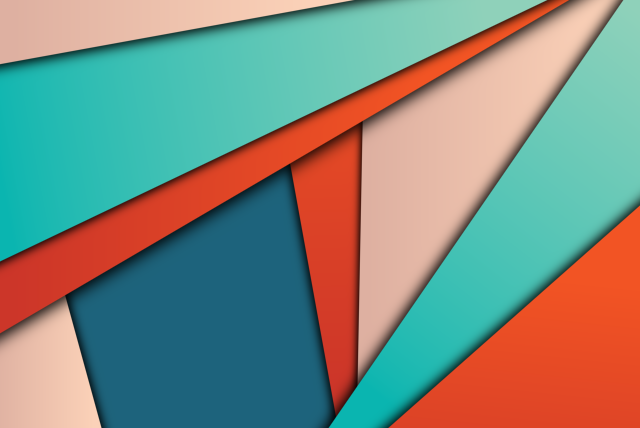
This background is drawn by a Shadertoy shader. Its source:

```glsl
// Overlapping sheets of coloured paper, cut along straight slanted edges.
// Each sheet is a half plane with a linear gradient; sheets are stacked from
// bottom to top and each one drops a soft shadow on those already laid.

const vec3 DEEP_BLUE     = vec3(0.115, 0.39, 0.485);
const vec3 DUSKY_CREAM   = vec3(0.87, 0.69, 0.63);
const vec3 PALE_CREAM    = vec3(0.985, 0.82, 0.72);
const vec3 RED_ORANGE    = vec3(0.80, 0.21, 0.16);
const vec3 BRIGHT_ORANGE = vec3(0.95, 0.33, 0.14);
const vec3 STRONG_TEAL   = vec3(0.04, 0.71, 0.69);
const vec3 PALE_TEAL     = vec3(0.56, 0.82, 0.73);

// Signed distance to the line a-b, positive on its left
float leftOf(vec2 p, vec2 a, vec2 b) {
    vec2 dir = normalize(b - a);
    vec2 q = p - a;
    return dir.x * q.y - dir.y * q.x;
}

// Position along a linear gradient, 0 at a and 1 at b
float ramp(vec2 p, vec2 a, vec2 b) {
    vec2 axis = b - a;
    return clamp(dot(p - a, axis) / dot(axis, axis), 0.0, 1.0);
}

vec3 cream(float t)  { return mix(DUSKY_CREAM, PALE_CREAM, t); }
vec3 orange(float t) { return mix(RED_ORANGE, BRIGHT_ORANGE, t); }
vec3 teal(float t)   { return mix(STRONG_TEAL, PALE_TEAL, pow(t, 0.8)); }

// Lay a sheet (inside where dist > 0) over the base, with its shadow
vec3 laySheet(vec3 base, vec3 paper, float dist, float shadowWidth) {
    float aa = 0.75 / iResolution.y;
    float reach = max(-dist, 0.0) / shadowWidth;
    float shadow = 0.72 * exp(-reach * (0.7 + reach));
    return mix(base * (1.0 - shadow), paper, smoothstep(-aa, aa, dist));
}

void mainImage(out vec4 fragColor, in vec2 fragCoord) {
    vec2 p = fragCoord / iResolution.xy * vec2(1.5, 1.0);
    vec3 col = DEEP_BLUE;

    // Lower sheets: left corner, narrow wedge, central triangle
    col = laySheet(col, cream(ramp(p, vec2(-0.02, 0.0), vec2(0.22, 0.0))),
                   leftOf(p, vec2(0.238, 0.0), vec2(0.152, 0.3125)), 0.018);
    col = laySheet(col, orange(ramp(p, vec2(0.82, 0.1), vec2(0.80, 1.0))),
                   leftOf(p, vec2(0.680, 0.617), vec2(0.787, 0.029)), 0.018);
    col = laySheet(col, cream(ramp(p, vec2(0.86, 0.5), vec2(1.42, 0.5))),
                   leftOf(p, vec2(0.850, 0.717), vec2(0.838, 0.102)), 0.014);

    // Upper bands fanning out from the right
    col = laySheet(col, orange(ramp(p, vec2(0.03, 0.3), vec2(1.0, 0.3))),
                   leftOf(p, vec2(0.0, 0.221), vec2(1.334, 1.0)), 0.030);
    col = laySheet(col, teal(ramp(p, vec2(0.02, 0.5), vec2(1.18, 0.72))),
                   leftOf(p, vec2(0.0, 0.389), vec2(1.283, 1.0)), 0.018);
    col = laySheet(col, cream(ramp(p, vec2(0.03, 0.9), vec2(0.72, 0.9))),
                   leftOf(p, vec2(0.0, 0.850), vec2(0.830, 1.0)), 0.024);

    // Right side: long diagonal strip and corner
    col = laySheet(col, teal(ramp(p, vec2(0.86, 0.1), vec2(1.52, 0.95))),
                   leftOf(p, vec2(1.461, 1.0), vec2(0.770, 0.0)), 0.024);
    col = laySheet(col, orange(ramp(p, vec2(1.18, -0.3), vec2(1.25, 0.36))),
                   leftOf(p, vec2(1.5, 0.52), vec2(0.910, 0.0)), 0.022);

    fragColor = vec4(col, 1.0);
}
```
